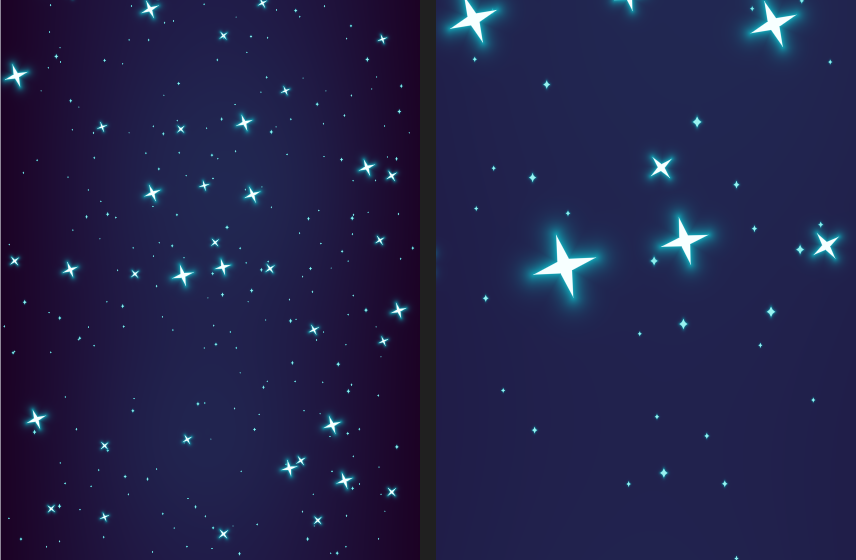
Left, the full canvas; right, a detail of the centre.
A Shadertoy shader for this texture:

```glsl
// Night sky: an indigo column of light fading to plum sides, strewn with
// glowing four-pointed stars and clustered specks. Each star layer is a
// jittered cell grid; all lengths are in units of the canvas width.

#define PLUM vec3(0.108, 0.004, 0.140)
#define INDIGO vec3(0.126, 0.098, 0.275)
#define NIGHT_BLUE vec3(0.130, 0.160, 0.325)
#define GLOW_TEAL vec3(0.06, 0.68, 0.74)
#define CORE_WHITE vec3(0.97, 1.0, 1.0)
#define SPECK_CYAN vec3(0.60, 0.95, 0.94)
#define STAR_WAIST 0.185
#define SPECK_WAIST 0.40
#define GLOW_REACH 0.27

vec3 hash3(vec2 cell, float seed) {
    vec3 q = vec3(dot(cell, vec2(127.1, 311.7)),
                  dot(cell, vec2(269.5, 183.3)),
                  dot(cell, vec2(419.2, 371.9)));
    return fract(sin(q + seed * 17.17) * 43758.55);
}

// Signed distance to a four-pointed star; a waist of 0.5 gives a diamond
float starDistance(vec2 p, float radius, float waist) {
    p = abs(p);
    if (p.y > p.x) p = p.yx;
    vec2 edge = vec2(waist - 1.0, waist) * radius;
    vec2 q = p - vec2(radius, 0.0);
    float along = clamp(dot(q, edge) / dot(edge, edge), 0.0, 1.0);
    float side = edge.x * q.y - edge.y * q.x;
    return length(q - edge * along) * (side > 0.0 ? -1.0 : 1.0);
}

// Chance of a speck: thin at the sides, gathered in loose drifts
float speckDensity(vec2 p) {
    float sides = smoothstep(0.0, 0.22, p.x) * smoothstep(1.0, 0.82, p.x);
    float drift = sin(p.x * 17.0 + 2.0 * sin(p.y * 7.0))
                * sin(p.y * 15.0 + 1.5 * sin(p.x * 9.0));
    return (0.35 + 0.65 * sides) * (0.75 + 0.45 * drift);
}

// One layer of stars: x is core coverage, y is glow
vec2 starLayer(vec2 p, float cells, float chance, vec2 radii,
               vec2 tilts, bool speck, float seed) {
    vec2 home = floor(p * cells);
    float blur = 0.7 / iResolution.x;
    vec2 light = vec2(0.0);
    for (int j = -1; j <= 1; j++)
    for (int i = -1; i <= 1; i++) {
        vec2 cell = home + vec2(i, j);
        vec3 place = hash3(cell, seed);
        vec3 look = hash3(cell, seed + 5.3);
        vec2 center = (cell + 0.12 + 0.76 * place.xy) / cells;
        float odds = speck ? chance * speckDensity(center) : chance;
        if (place.z > odds) continue;

        float radius = mix(radii.x, radii.y, look.x * look.x);
        float tilt = mix(tilts.x, tilts.y, look.y);
        float c = cos(tilt), s = sin(tilt);
        vec2 q = mat2(c, s, -s, c) * (p - center);
        if (speck) q.x *= 1.25;
        float d = starDistance(q, radius, speck ? SPECK_WAIST : STAR_WAIST);
        float core = smoothstep(blur, -blur, d);
        float glow = exp(-max(d, 0.0) / (GLOW_REACH * radius));
        light = max(light, vec2(core, glow));
    }
    return light;
}

vec3 skyColor(vec2 p, float height) {
    float column = sin(3.14159 * clamp(p.x, 0.0, 1.0));
    vec3 sky = mix(PLUM, INDIGO, column);
    vec2 upper = (p - vec2(0.54, 0.67 * height)) / vec2(0.27, 0.36);
    vec2 lower = (p - vec2(0.49, 0.21 * height)) / vec2(0.24, 0.25);
    float haze = exp(-dot(upper, upper)) + 0.75 * exp(-dot(lower, lower));
    return mix(sky, NIGHT_BLUE, min(haze, 1.0) * 0.9);
}

void mainImage(out vec4 fragColor, in vec2 fragCoord) {
    vec2 p = fragCoord / iResolution.x;
    vec3 color = skyColor(p, iResolution.y / iResolution.x);

    // Fine and coarse specks
    vec2 fine = starLayer(p, 15.0, 0.85, vec2(0.0016, 0.0026), vec2(0.0), true, 1.0);
    vec2 coarse = starLayer(p, 9.0, 0.85, vec2(0.0030, 0.0046), vec2(0.0), true, 2.0);
    vec2 specks = max(fine, coarse);
    color = mix(color, GLOW_TEAL, 0.75 * specks.y);
    color = mix(color, SPECK_CYAN, specks.x);

    // Small and large four-pointed stars
    vec2 small = starLayer(p, 5.0, 0.76, vec2(0.0105, 0.0135), vec2(-0.85, -0.25), false, 3.0);
    vec2 large = starLayer(p, 4.0, 0.66, vec2(0.0185, 0.0280), vec2(-0.42, -0.22), false, 4.0);
    vec2 stars = max(small, large);
    color = mix(color, GLOW_TEAL, 0.92 * stars.y);
    color = mix(color, CORE_WHITE, stars.x);

    // Pale hairline along the left side
    color = mix(color, CORE_WHITE, 0.6 * smoothstep(0.0026, 0.0008, p.x));

    fragColor = vec4(color, 1.0);
}
```
